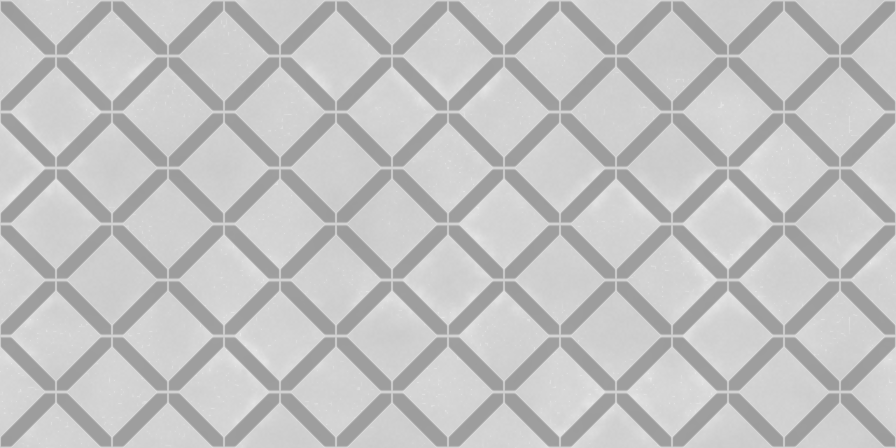
This pattern is drawn by a Shadertoy shader. Its source:

```glsl
// Pale concrete diamond tiles divided by mitred grey bevel strips.
#define REPEATS vec2(8.0, 4.0)
#define BAND_HALF 0.066
#define EDGE_WIDTH 0.007
#define RIM_WIDTH 0.016
#define SEAM_WIDTH 0.005
#define TILE_COLOR vec3(0.817)
#define BAND_COLOR vec3(0.617)
#define RIM_COLOR vec3(0.70)
#define LIGHT_COLOR vec3(0.87)
#define MOTTLE 0.055
#define WEAR 0.09

float hash(vec2 p) {
    vec3 q = fract(vec3(p.xyx) * 0.1031);
    q += dot(q, q.yzx + 33.33);
    return fract((q.x + q.y) * q.z);
}

// Value noise that wraps after a whole number of lattice cells.
float wrapNoise(vec2 p, vec2 period) {
    vec2 i = floor(p), f = fract(p);
    f = f * f * (3.0 - 2.0 * f);
    vec2 lo = mod(i, period), hi = mod(i + 1.0, period);
    return mix(mix(hash(lo), hash(vec2(hi.x, lo.y)), f.x),
               mix(hash(vec2(lo.x, hi.y)), hash(hi), f.x), f.y);
}

float wrapFbm(vec2 p, float scale) {
    float sum = 0.0, amp = 0.5;
    for (int k = 0; k < 5; k++) {
        sum += amp * wrapNoise(p * scale, REPEATS * scale);
        scale *= 2.0;
        amp *= 0.55;
    }
    return sum / 1.055;
}

// Coverage of a line with the given half width at distance d.
float line(float d, float halfWidth, float px) {
    return 1.0 - smoothstep(halfWidth - 0.6 * px, halfWidth + 0.6 * px, d);
}

void mainImage(out vec4 fragColor, in vec2 fragCoord) {
    vec2 p = fragCoord / iResolution.xy * REPEATS;
    float px = REPEATS.y / iResolution.y;

    // Diagonal lattice: strips follow whole numbers, nodes are their crossings.
    vec2 diag = vec2(p.x + p.y, p.x - p.y);
    vec2 local = fract(diag + 0.5) - 0.5;
    vec2 node = abs(vec2(local.x + local.y, local.x - local.y)) * 0.5;
    float d = min(abs(local.x), abs(local.y)) * 0.70711;

    // Concrete faces with a slight tone per tile.
    vec2 cell = floor(diag);
    vec2 id = mod(vec2(cell.x + cell.y + 1.0, cell.x - cell.y), REPEATS * 2.0);
    float cloud = wrapFbm(p, 2.0);
    float grain = wrapNoise(p * 48.0, REPEATS * 48.0);
    float patches = smoothstep(0.55, 0.8, wrapFbm(p + 3.7, 1.0));
    vec3 tile = TILE_COLOR + MOTTLE * (cloud - 0.5) + 0.012 * (grain - 0.5);
    tile += 0.016 * (hash(id + 5.0) - 0.5);
    tile += 0.04 * smoothstep(0.86, 0.98, grain) * smoothstep(0.48, 0.65, cloud);

    // Chalky wear gathers beside some tile edges.
    float nearEdge = 1.0 - smoothstep(BAND_HALF, BAND_HALF + 0.13, d);
    tile += WEAR * patches * (0.2 + nearEdge) * wrapFbm(p, 9.0);

    // Bevel strips: dark core, paler rims and softly lit mitred ends.
    float rim = 1.0 - smoothstep(0.0, RIM_WIDTH, BAND_HALF - d);
    vec3 band = mix(BAND_COLOR, RIM_COLOR, rim);
    float miter = max(1.0 - smoothstep(0.004, 0.026, node.y),
                      0.6 * (1.0 - smoothstep(0.003, 0.017, node.x)));
    band = mix(band, TILE_COLOR, 0.8 * miter);
    band += 0.02 * (cloud - 0.5);

    // Join the parts, then draw the light arris and the seams at the nodes.
    float inBand = line(d, BAND_HALF, px);
    vec3 color = mix(tile, band, inBand);
    float arris = line(abs(d - BAND_HALF - EDGE_WIDTH * 0.5), EDGE_WIDTH * 0.5, px);
    color = mix(color, LIGHT_COLOR, arris * (0.5 + 0.3 * cloud));
    float seam = line(min(node.x, node.y), SEAM_WIDTH, px);
    color = mix(color, LIGHT_COLOR, 0.85 * seam * inBand);

    fragColor = vec4(clamp(color, 0.0, 1.0), 1.0);
}
```
